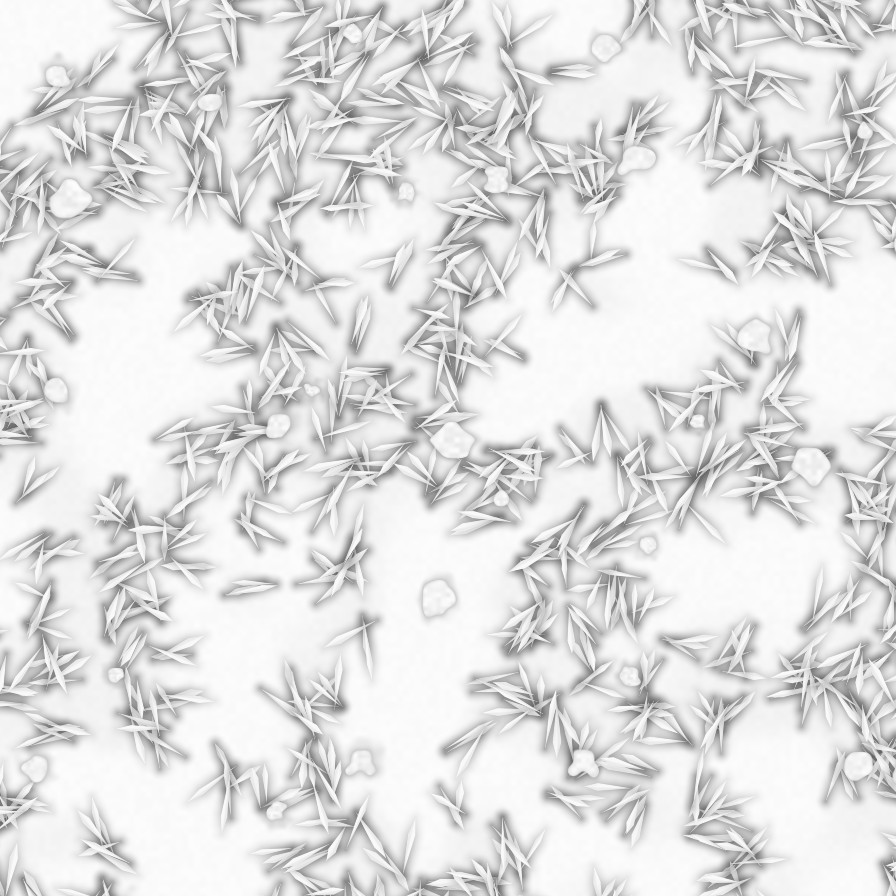
This texture map is drawn by a WebGL 1 fragment shader. Its source:

```glsl
precision highp float;
// Occlusion map of pale needle tufts and a few pebbles on a white ground.
// Jittered grid cells hold fans of tapered blades, thinned by a density noise;
// each blade darkens what lies around it and then covers what lies under it.

uniform vec2 u_resolution;

const float TUFT_GRID = 11.0;
const float PEBBLE_GRID = 6.0;
const int TUFTS_PER_CELL = 5;
const int BLADES_PER_TUFT = 3;
const float TAU = 6.2831853;
const float SHADOW_REACH = 0.014;
const float GROUND_TONE = 0.99;
const float BLADE_TONE = 0.975;
const float DEEPEST_TONE = 0.36;

vec3 hash3(vec3 p) {
    p = fract(p * vec3(0.1031, 0.1030, 0.0973));
    p += dot(p, p.yxz + 33.33);
    return fract((p.xxy + p.yxx) * p.zyx);
}

float noise(vec2 p, float seed) {
    vec2 i = floor(p);
    vec2 f = fract(p);
    f = f * f * (3.0 - 2.0 * f);
    float a = hash3(vec3(i, seed)).x;
    float b = hash3(vec3(i + vec2(1.0, 0.0), seed)).x;
    float c = hash3(vec3(i + vec2(0.0, 1.0), seed)).x;
    float d = hash3(vec3(i + 1.0, seed)).x;
    return mix(mix(a, b, f.x), mix(c, d, f.x), f.y);
}

// Where the tufts gather, 0 to 1
float density(vec2 p) {
    return 0.6 * noise(p * 8.0, 3.0) + 0.4 * noise(p * 15.0, 7.0);
}

// Soft falloff outside a shape, zero beyond the reach
float falloff(float d, float reach) {
    float s = clamp(1.0 - max(d, 0.0) / reach, 0.0, 1.0);
    return s * s;
}

// layer.x = light, layer.y = how far the ground is covered by blades
vec2 addBlade(vec2 layer, vec2 p, vec2 dir, float len, float halfWidth, float flip, float px) {
    vec2 q = vec2(dot(p, dir), dot(p, vec2(-dir.y, dir.x)));
    float t = clamp(q.x / len, 0.0, 1.0);
    float u = mix(t, 1.0 - t, flip);
    float width = halfWidth * min(u / 0.72, (1.0 - u) / 0.28);
    float d = length(q - vec2(t * len, 0.0)) - width;

    // Shadow is deep at the thin end and fades towards the broad end
    float shadow = falloff(d, SHADOW_REACH) * mix(1.0, 0.25, u);
    layer.x = mix(layer.x, DEEPEST_TONE, shadow * mix(0.52, 0.24, layer.y));

    // One facet is a little darker than the other
    float side = smoothstep(-0.2, 0.5, q.y / max(width, px));
    float tone = BLADE_TONE - 0.05 * side - 0.08 * (1.0 - smoothstep(0.0, 0.4, u));
    float cover = 1.0 - smoothstep(-0.6 * px, 0.6 * px, d);
    return mix(layer, vec2(tone, 1.0), cover);
}

// One fan of blades that cross near a common root
vec2 addTuft(vec2 layer, vec2 p, vec3 id, float heading, float px) {
    for (int k = 0; k < BLADES_PER_TUFT; k++) {
        vec3 shape = hash3(id + vec3(17.0, 41.0, 20.0 + 9.0 * float(k)));
        vec3 place = hash3(id + vec3(53.0, 11.0, 60.0 + 9.0 * float(k)));
        float angle = heading + (shape.x - 0.5) * 1.7;
        vec2 dir = vec2(cos(angle), sin(angle));
        float len = mix(0.042, 0.068, shape.y);
        vec2 root = (place.xy - 0.5) * 0.012 - dir * len * 0.35 * shape.z;
        float halfWidth = mix(0.0030, 0.0048, place.z);
        layer = addBlade(layer, p - root, dir, len, halfWidth, step(0.7, shape.z), px);
    }
    return layer;
}

// Mottled pale lump with an uneven outline and a soft rim
float addPebble(float light, vec2 p, float radius, float seed, float px) {
    vec2 q = p / radius;
    float d = length(p) - radius * (0.5 + 0.8 * noise(q * 1.3 + 9.0, seed));
    light *= 1.0 - 0.2 * falloff(d, 0.014);
    float rim = 1.0 - smoothstep(0.0, 0.004, -d);
    float tone = 0.99 - 0.08 * noise(q * 3.5 + 20.0, seed) - 0.05 * rim;
    return mix(light, tone, 1.0 - smoothstep(-px, px, d));
}

void main() {
    float px = 1.0 / min(u_resolution.x, u_resolution.y);
    vec2 uv = gl_FragCoord.xy * px;

    // Ground with faint grain and a haze where tufts are dense
    float haze = 0.03 * smoothstep(0.35, 0.6, density(uv));
    float grain = 0.015 * noise(uv * 150.0, 5.0);
    vec2 layer = vec2(GROUND_TONE - haze - grain, 0.0);

    // Needle tufts
    for (int j = -1; j <= 1; j++) for (int i = -1; i <= 1; i++) {
        vec2 cell = floor(uv * TUFT_GRID) + vec2(float(i), float(j));
        for (int n = 0; n < TUFTS_PER_CELL; n++) {
            vec3 id = vec3(cell, 1.0 + 5.0 * float(n));
            vec3 h = hash3(id);
            vec2 center = (cell + h.xy) / TUFT_GRID;
            if (density(center) + 0.12 * (h.z - 0.5) < 0.43) continue;
            float heading = TAU * hash3(id + 31.0).x;
            layer = addTuft(layer, uv - center, id, heading, px);
        }
    }

    // Scattered pebbles
    float light = layer.x;
    for (int j = -1; j <= 1; j++) for (int i = -1; i <= 1; i++) {
        vec2 cell = floor(uv * PEBBLE_GRID) + vec2(float(i), float(j));
        vec3 h = hash3(vec3(cell, 83.0));
        vec3 g = hash3(vec3(cell, 97.0));
        if (g.x > 0.8) continue;
        float radius = mix(0.008, 0.023, g.y * g.y);
        light = addPebble(light, uv - (cell + h.xy) / PEBBLE_GRID, radius, 100.0 * h.z, px);
    }
    gl_FragColor = vec4(vec3(light), 1.0);
}
```
